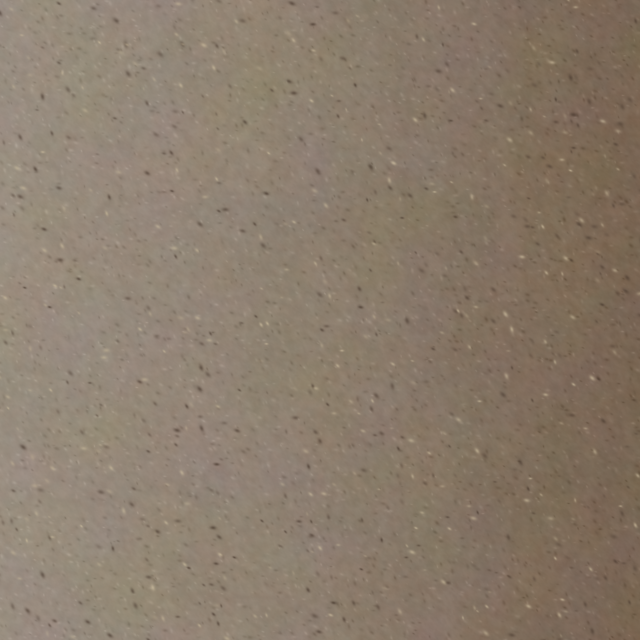
Reproduce this texture procedurally as a Shadertoy shader.

```glsl
float hash(vec2 p, float seed) {
    vec3 q = fract(vec3(p.xyx) * 0.1031 + seed * 0.137);
    q += dot(q, q.yzx + 33.33);
    return fract((q.x + q.y) * q.z);
}

float valueNoise(vec2 p, float seed) {
    vec2 cell = floor(p), f = fract(p);
    f = f * f * (3.0 - 2.0 * f);
    float low = mix(hash(cell, seed), hash(cell + vec2(1, 0), seed), f.x);
    float high = mix(hash(cell + vec2(0, 1), seed), hash(cell + vec2(1, 1), seed), f.x);
    return mix(low, high, f.y);
}

// Noise centred on zero, summed over three octaves
float cloud(vec2 p, float seed) {
    float sum = 0.0, weight = 0.55;
    for (int i = 0; i < 3; i++) {
        sum += weight * (valueNoise(p, seed + float(i)) - 0.5);
        p = mat2(1.6, 1.2, -1.2, 1.6) * p + 7.3;
        weight *= 0.55;
    }
    return sum;
}

vec2 rotate(vec2 p, float angle) {
    float c = cos(angle), s = sin(angle);
    return vec2(c * p.x + s * p.y, c * p.y - s * p.x);
}

// Sparse soft flecks, mostly slanting down to the right
float flecks(vec2 uv, float density, float chance, float radius, float seed) {
    vec2 p = rotate(uv, 0.43) * density + 40.0;
    vec2 home = floor(p);
    float cover = 0.0;
    for (int j = -1; j <= 1; j++) {
        for (int i = -1; i <= 1; i++) {
            vec2 cell = home + vec2(i, j);
            float present = step(hash(cell, seed), chance);
            vec2 centre = cell + vec2(hash(cell, seed + 1.0), hash(cell, seed + 2.0));
            float tilt = -1.1 + 1.3 * (hash(cell, seed + 3.0) - 0.5);
            float size = radius * density * mix(0.65, 1.3, hash(cell, seed + 4.0));
            vec2 d = rotate(p - centre, tilt) / (size * vec2(1.35, 0.75));
            float strength = mix(0.3, 1.0, hash(cell, seed + 5.0));
            cover = max(cover, present * strength * exp(-dot(d, d) * 1.5));
        }
    }
    return cover;
}

// Pale left side falling to a warm brown right edge
vec3 cardboard(vec2 uv) {
    vec3 pale = vec3(0.605, 0.560, 0.505);
    vec3 middle = vec3(0.553, 0.498, 0.435);
    vec3 brown = vec3(0.468, 0.393, 0.322);
    float x = uv.x + 0.05 * (0.5 - uv.y) * (1.0 - uv.x);
    vec3 color = mix(pale, middle, smoothstep(-0.15, 0.65, x));
    return mix(color, brown, smoothstep(0.38, 1.12, x));
}

// Faint wandering vertical bands, stronger to the right
float streaks(vec2 uv) {
    float bend = 0.025 * cloud(uv * vec2(2.0, 3.0), 21.0);
    vec2 p = vec2((uv.x + bend + 0.03 * uv.y) * 26.0, uv.y * 2.2);
    return cloud(p, 25.0) * mix(0.5, 1.0, smoothstep(0.4, 0.8, uv.x));
}

void mainImage(out vec4 fragColor, in vec2 fragCoord) {
    vec2 uv = fragCoord / iResolution.xy;
    vec3 color = cardboard(uv);

    // Bands, mottling and weak colour blotches
    color += 0.022 * streaks(uv) + 0.018 * cloud(uv * 9.0, 31.0);
    color += vec3(0.022, -0.014, 0.012) * cloud(uv * 15.0, 41.0);
    color += vec3(0.008, 0.008, -0.045) * cloud(uv * 12.0, 51.0);

    // Fine slanted fibre grain
    vec2 fibre = rotate(uv, -0.75);
    color += 0.055 * cloud(fibre * vec2(85.0, 135.0), 61.0);
    color += vec3(0.014, -0.008, -0.014) * cloud(uv * 70.0, 71.0);

    // Small dim grains, then the distinct dark and light flecks
    color -= 0.07 * flecks(uv, 85.0, 0.28, 0.0032, 81.0);
    color += 0.06 * flecks(uv, 85.0, 0.28, 0.0030, 91.0);
    float dark = flecks(uv, 45.0, 0.20, 0.0040, 101.0);
    float light = flecks(uv, 45.0, 0.14, 0.0037, 111.0);
    color = mix(color, vec3(0.27, 0.21, 0.17), 0.62 * dark);
    color = mix(color, vec3(0.80, 0.74, 0.62), 0.65 * light);

    fragColor = vec4(clamp(color, 0.0, 1.0), 1.0);
}
```
